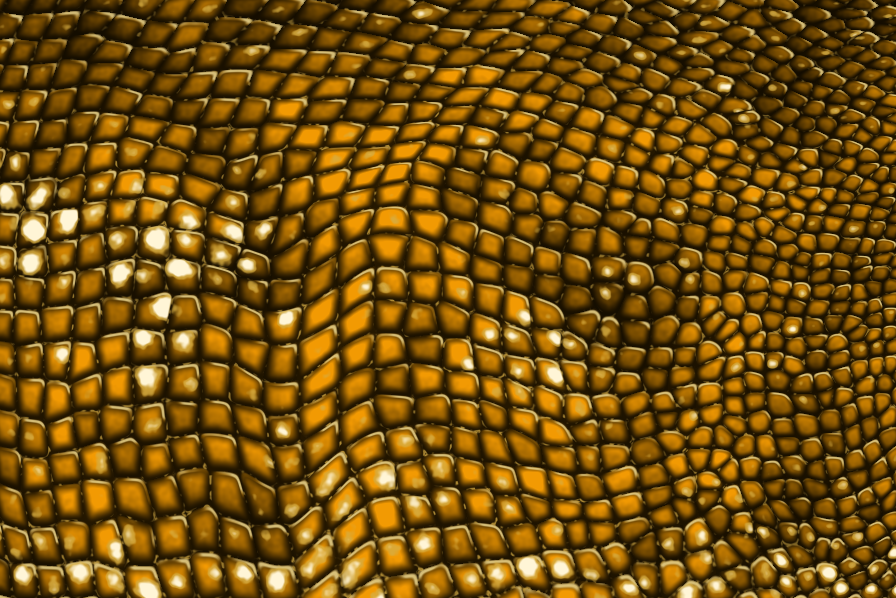
This texture is drawn by a WebGL 1 fragment shader. Its source:

```glsl
precision highp float;
// Glossy amber reptile leather: rounded Voronoi scales on a log-polar grid
// that shrinks them to the right, draped over folds and lit from behind,
// with dark seams, flecks of gold and white glints.
uniform vec2 u_resolution;

vec2 hash2(vec2 p) {
  p = vec2(dot(p, vec2(127.1, 311.7)), dot(p, vec2(269.5, 183.3)));
  return fract(sin(p) * 43758.55);
}

float gradientDot(vec2 cell, vec2 offset) {
  return dot(hash2(cell) * 2.0 - 1.0, offset);
}

float gradientNoise(vec2 p) {
  vec2 i = floor(p), f = fract(p);
  vec2 u = f * f * f * (f * (f * 6.0 - 15.0) + 10.0);
  vec2 e = vec2(0.0, 1.0);
  return mix(mix(gradientDot(i, f), gradientDot(i + e.yx, f - e.yx), u.x),
             mix(gradientDot(i + e, f - e), gradientDot(i + 1.0, f - 1.0), u.x), u.y);
}

// Height of the drape: one steep central ridge, a valley beside it, soft folds.
float foldHeight(vec2 p) {
  float crest = p.x - 0.64 - 0.3 * smoothstep(0.55, 1.05, p.y);
  float width = crest < 0.0 ? 0.10 : 0.24;
  float ridge = exp(-crest * crest / (width * width)) * (1.0 - 0.6 * smoothstep(0.6, 0.95, p.y));
  float valley = p.x - 0.47 + 0.22 * smoothstep(0.5, 1.0, p.y);
  return 0.07 * ridge - 0.03 * exp(-valley * valley / 0.006)
       + 0.06 * gradientNoise(p * vec2(3.2, 2.4) + 4.3);
}

// Leather coordinates, one unit per scale.
vec2 scaleGrid(vec2 p) {
  vec2 q = p;
  q.y -= foldHeight(p);
  q += 0.02 * vec2(gradientNoise(p * 5.0), gradientNoise(p * 5.0 + 17.0));
  q.x -= 0.36 * exp(-p.x / 0.27);
  float far = max(p.y - 0.45, 0.0);
  q.y = (q.y - 0.45) * (1.0 + 0.75 * exp(-p.x / 0.32)) + 0.9 * far * far;
  vec2 d = vec2(2.2 - q.x, q.y);
  return 25.0 * vec2(-log(length(d)), atan(d.y, d.x));
}

// Returns rounded border distance, offset from the scale centre, random value.
vec4 scales(vec2 g, float jitter, float sharpness) {
  vec2 home = floor(g), nearCell = home, nearest = vec2(9.0);
  for (int y = -1; y <= 1; y++)
    for (int x = -1; x <= 1; x++) {
      vec2 cell = home + vec2(float(x), float(y));
      vec2 r = cell + 0.5 + jitter * (hash2(cell) - 0.5) - g;
      if (dot(r, r) < dot(nearest, nearest)) { nearest = r; nearCell = cell; }
    }
  float sum = 0.0;
  for (int y = -2; y <= 2; y++)
    for (int x = -2; x <= 2; x++) {
      vec2 cell = nearCell + vec2(float(x), float(y));
      vec2 r = cell + 0.5 + jitter * (hash2(cell) - 0.5) - g;
      vec2 gap = r - nearest;
      if (dot(gap, gap) > 0.0001)
        sum += exp(-sharpness * dot(0.5 * (r + nearest), normalize(gap)));
    }
  return vec4(-log(sum) / sharpness, -nearest, hash2(nearCell + 7.7).x);
}

float glow(vec2 p, vec2 centre, float radius) {
  vec2 d = (p - centre) / vec2(1.4 * radius, radius);
  return exp(-dot(d, d));
}

void main() {
  vec2 p = gl_FragCoord.xy / u_resolution.y;
  float pebbled = smoothstep(0.7, 1.1, p.x + 0.15 * gradientNoise(p * 4.0));
  vec4 s = scales(scaleGrid(p), mix(0.28, 0.56, pebbled), mix(20.0, 12.0, pebbled));
  float border = s.x;
  vec2 local = s.yz;

  // Focus is sharpest across the middle; small scales need wider smoothing.
  float blur = 0.06 * smoothstep(0.3, 0.6, abs(p.y - 0.45))
             + mix(13.0, 24.0, pebbled) / u_resolution.y;

  // Broad light from the slope and height of the folds.
  float h = foldHeight(p);
  vec2 slope = vec2(foldHeight(p + vec2(0.01, 0.0)) - h,
                    foldHeight(p + vec2(0.0, 0.01)) - h) / 0.01;
  float light = 0.98 + 4.5 * h + 0.3 * slope.x - 0.45 * slope.y
              + 0.6 * gradientNoise(p * 5.0 + 9.0);
  light *= 1.0 - 0.4 * smoothstep(0.7, 1.0, p.y) - 0.25 * smoothstep(1.15, 1.5, p.x);
  light = clamp(light, 0.36, 1.5);

  // Domed scales darken into the seams, most of all on their near side.
  float grain = gradientNoise(p * 95.0);
  float dome = smoothstep(-0.04 - 0.3 * blur, mix(0.32, 0.27, pebbled), border - 0.03 + 0.08 * local.y);
  float tone = 0.05 + mix(0.07, 0.74, dome) * light * (0.75 + 0.45 * s.w);
  tone += dome * (0.34 * local.y + 0.12 * local.x + 0.1 * grain + 0.1 * gradientNoise(p * 40.0));
  vec3 color = clamp(tone, 0.05, 0.95) * vec3(1.0, 0.635, 0.012);

  // Patches where the lacquer mirrors the light.
  float sheen = glow(p, vec2(0.30, 0.56), 0.08) + glow(p, vec2(0.07, 0.63), 0.11)
              + glow(p, vec2(0.92, 0.40), 0.08) + glow(p, vec2(0.61, 0.20), 0.08)
              + 0.7 * glow(p, vec2(0.24, 0.40), 0.10)
              + 0.7 * (1.0 - smoothstep(0.02, 0.18, p.y));
  sheen = clamp(0.9 * sheen + 0.7 * gradientNoise(p * 9.0 + 30.0), 0.0, 1.0);

  // Gold flecks in the seams and broken amber rims, pale where they catch light.
  float seam = 1.0 - smoothstep(0.0, 0.03 + blur, abs(border));
  float fleck = smoothstep(0.05, 0.4, grain + 0.15 * sheen);
  float facing = local.y + 0.4 * local.x + 0.6 * gradientNoise(p * 28.0 + 5.0);
  float rim = smoothstep(0.2, 0.5, facing)
            * (1.0 - smoothstep(0.01, 0.04 + blur, abs(border - 0.06)));
  float pale = smoothstep(0.35, 0.65, facing + 0.3 * sheen);
  color = mix(color, vec3(0.82, 0.66, 0.26) * min(0.4 + 0.6 * light, 1.1), 0.7 * seam * fleck);
  color = mix(color, mix(vec3(0.82, 0.53, 0.01), vec3(0.93, 0.84, 0.55), pale),
              rim * (0.4 + 0.45 * pale));

  // Ragged white glints of varied size, displaced at random in each scale.
  vec2 toGlint = local - vec2(0.5 * (s.w - 0.4), 0.24 - 0.35 * fract(s.w * 7.0));
  float glint = exp(-5.0 * dot(toGlint, toGlint)) + 0.7 * gradientNoise(p * vec2(22.0, 30.0))
              + 0.2 * grain + 0.5 * (fract(s.w * 13.0) - 0.5);
  float edge = 1.3 - 0.75 * sheen;
  float inside = smoothstep(0.0, 0.05 + blur, border);
  color = mix(color, vec3(0.84, 0.68, 0.26), 0.8 * inside * smoothstep(edge - 0.2, edge, glint));
  color = mix(color, vec3(1.0, 0.96, 0.84), inside * smoothstep(edge, edge + 0.22 + blur, glint));
  gl_FragColor = vec4(clamp(color, 0.0, 1.0), 1.0);
}
```
